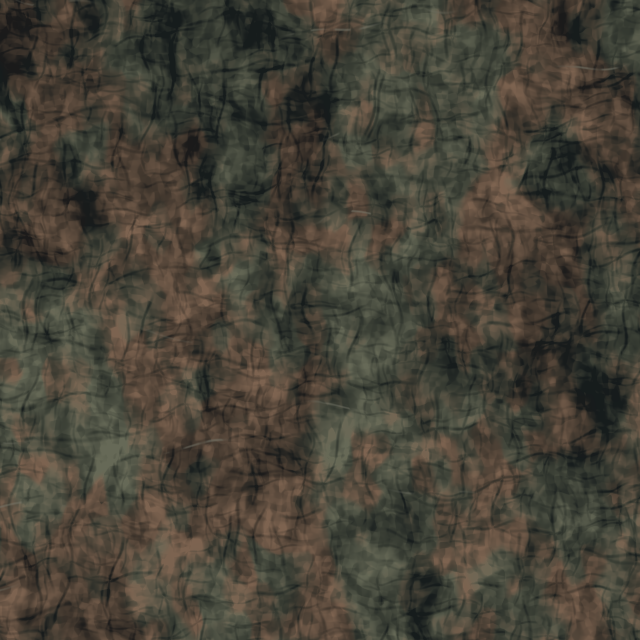
A Shadertoy shader for this texture:

```glsl
const vec3 SHADOW = vec3(0.095, 0.105, 0.110);
const vec3 SOIL = vec3(0.240, 0.230, 0.200);
const vec3 LITTER = vec3(0.440, 0.400, 0.340);
const vec3 BROWN_TINT = vec3(1.11, 0.97, 0.92);
const vec3 MOSS_TINT = vec3(0.91, 1.03, 1.00);
const vec3 TWIG = vec3(0.46, 0.46, 0.41);

// Cells per canvas height
const vec2 BROAD = vec2(4.0, 3.0);
const vec2 BLOTCH = vec2(19.0, 13.0);
const vec2 LEAF = vec2(44.0, 31.0);
const vec2 FIBRE = vec2(125.0, 70.0);
const vec2 CRACK = vec2(23.0, 12.0);
const vec2 HAIRLINE = vec2(42.0, 22.0);
const vec2 BRANCH = vec2(11.0, 5.0);

const float BASE_TONE = 0.60;
const float CRACK_WIDTH = 0.0042;
const float HAIR_WIDTH = 0.0032;
const float TWIG_WIDTH = 0.0030;

float hash(vec2 p) {
    vec3 q = fract(p.xyx * 0.1031);
    q += dot(q, q.yzx + 33.33);
    return fract((q.x + q.y) * q.z);
}

vec2 hash2(vec2 p) {
    return vec2(hash(p + 17.3), hash(p + 71.9));
}

// Smooth cellular noise: random cell values blended by distance
float patches(vec2 p) {
    vec2 cell = floor(p);
    float total = 0.0, weight = 0.0;
    for (int j = -1; j <= 1; j++)
    for (int i = -1; i <= 1; i++) {
        vec2 id = cell + vec2(i, j);
        vec2 d = p - id - hash2(id);
        float w = exp(-8.0 * dot(d, d));
        total += w * hash(id);
        weight += w;
    }
    return total / weight;
}

// Scattered, bent strokes running along y; share is the part of cells used
float strokes(vec2 p, vec2 freq, float width, float share) {
    vec2 q = p * freq;
    vec2 cell = floor(q);
    float w = width * freq.x;
    float ink = 0.0;
    for (int j = -1; j <= 1; j++)
    for (int i = -1; i <= 1; i++) {
        vec2 id = cell + vec2(i, j);
        vec2 shape = hash2(id + 5.7);
        vec2 d = q - id - hash2(id);
        float reach = mix(0.35, 0.95, shape.x);
        float bend = (shape.y - 0.5) * 0.9 * d.y + 0.09 * sin(d.y * 6.0 + shape.x * 20.0);
        float line = 1.0 - smoothstep(0.0, w, abs(d.x - bend));
        float taper = 1.0 - smoothstep(0.4, 1.0, abs(d.y) / reach);
        float used = step(hash(id + 31.1), share);
        ink = max(ink, line * taper * used * mix(0.5, 1.0, shape.y));
    }
    return ink;
}

void mainImage(out vec4 fragColor, in vec2 fragCoord) {
    vec2 uv = fragCoord / iResolution.y;
    vec2 p = uv + 0.004 * sin(uv.yx * vec2(37.0, 31.0) + 2.0 * sin(uv * 19.0));

    // Mottled ground at several sizes, with upright and level fibres
    float broad = patches(p * BROAD + 3.0);
    float tone = BASE_TONE + 0.30 * (broad - 0.5);
    tone += 0.38 * (patches(p * BLOTCH + 40.0) - 0.5);
    tone += 0.38 * (patches(p * LEAF + 90.0) - 0.5);
    tone += 0.30 * (patches(p * FIBRE + 150.0) - 0.5);
    tone += 0.26 * (patches(p * FIBRE.yx + 260.0) - 0.5);

    // Deep shaded hollows
    float hollow = patches(p * BLOTCH * 0.85 + 310.0) + 0.3 * (0.5 - broad);
    tone -= 0.30 * smoothstep(0.62, 0.95, hollow);

    // Cracks and long dark branches
    float cracks = strokes(p, CRACK, CRACK_WIDTH, 0.65);
    cracks = max(cracks, 0.85 * strokes(p.yx + 7.0, CRACK, CRACK_WIDTH, 0.55));
    float hairs = strokes(p + 13.0, HAIRLINE, HAIR_WIDTH, 0.5);
    hairs = max(hairs, strokes(p.yx + 19.0, HAIRLINE, HAIR_WIDTH, 0.5));
    float branches = strokes(p.yx + 23.0, BRANCH, CRACK_WIDTH * 1.3, 0.25);
    tone -= 0.33 * cracks + 0.20 * hairs + 0.25 * branches;

    // Tone to colour, drifting between brown litter and moss
    tone = clamp(tone, 0.0, 1.0);
    vec3 color = mix(SHADOW, SOIL, smoothstep(0.0, 0.45, tone) * 0.4 + min(tone / 0.45, 1.0) * 0.6);
    color = mix(color, LITTER, max(tone - 0.45, 0.0) / 0.55);
    float hue = 0.6 * patches(p * BLOTCH * 0.5 + 400.0) + 0.4 * patches(p * LEAF * 0.7 + 450.0);
    hue += 0.35 * (tone - 0.5);
    color *= mix(MOSS_TINT, BROWN_TINT, smoothstep(0.3, 0.7, hue));

    // Sparse pale twigs
    float twigs = strokes(p.yx + 29.0, BRANCH * 1.3, TWIG_WIDTH, 0.12);
    twigs *= smoothstep(0.25, 0.75, patches(p * LEAF + 500.0));
    color = mix(color, TWIG, 0.6 * twigs);

    fragColor = vec4(color, 1.0);
}
```
